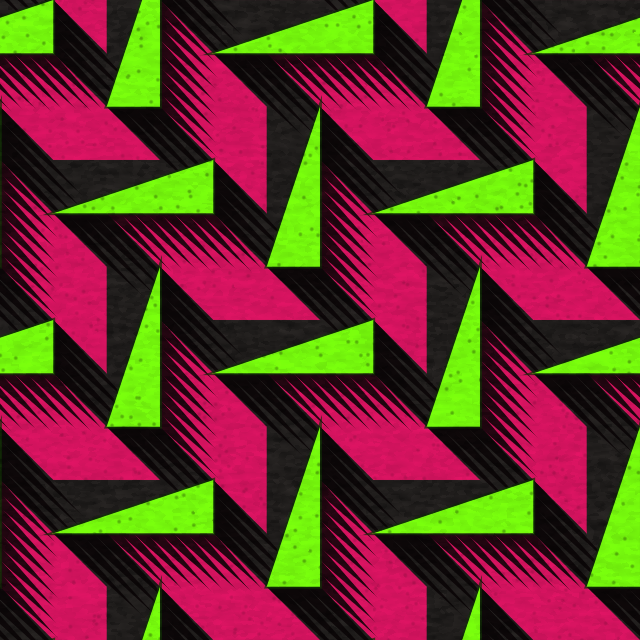
Reproduce this pattern procedurally as a Shadertoy shader.

```glsl
const vec3 CHARCOAL = vec3(0.125, 0.115, 0.11);
const vec3 SHADOW = vec3(0.035, 0.015, 0.02);
const vec3 PINK = vec3(0.83, 0.075, 0.37);
const vec3 LIME = vec3(0.46, 0.97, 0.05);
const vec3 LIME_RIM = vec3(0.06, 0.18, 0.02);

const float UNITS = 12.0;   // grid units down the canvas
const float PERIOD = 6.0;   // units between repeats
const float HATCHES = 4.0;  // shadow spikes per unit

vec2 hash22(vec2 p) {
    vec3 a = fract(p.xyx * vec3(0.1031, 0.1030, 0.0973));
    a += dot(a, a.yzx + 33.33);
    return fract((a.xx + a.yz) * a.zy);
}

// Distance to the nearest jittered point, and that point's random value
vec2 cellular(vec2 p) {
    vec2 cell = floor(p);
    vec2 nearest = vec2(8.0, 0.0);
    for (int y = -1; y <= 1; y++) {
        for (int x = -1; x <= 1; x++) {
            vec2 id = cell + vec2(x, y);
            vec2 jitter = hash22(id);
            float d = length(id + jitter - p);
            if (d < nearest.x) nearest = vec2(d, hash22(id + 57.0).x);
        }
    }
    return nearest;
}

float coverage(float inside, float pixel) {
    return smoothstep(-0.6 * pixel, 0.6 * pixel, inside);
}

// Positive inside the wedge whose right angle is at the origin
float wedge(vec2 p) {
    return min((p.x + 3.0 + 3.0 * p.y) * inversesqrt(10.0), min(-p.x, -p.y));
}

// Positive inside the slanted band below the wedge
float slantedBand(vec2 p) {
    float across = p.x - p.y;
    return min(min(-across, across + 2.0) * 0.7071, min(p.y, 2.0 - p.y));
}

// Diagonal shadow that breaks up into tapering spikes
float hatchedShadow(vec2 p, float pixel) {
    float across = p.x - p.y;
    float depth = max(p.x, p.y);
    bool onBand = across > -2.0 && across < 0.0;
    float reach = onBand ? 1.0 : 1.5;
    float width = 1.12 * (1.0 - depth / reach);
    float spike = (width - abs(2.0 * fract(across * HATCHES) - 1.0)) * 0.35 / HATCHES;
    float strip = min(min(across + 3.0, 1.0 - across) * 0.7071, depth);
    return coverage(spike, pixel) * coverage(strip, pixel);
}

// Coverage of band, shadow, rim and wedge
vec4 motif(vec2 p, float pixel) {
    float w = wedge(p);
    return vec4(coverage(slantedBand(p), pixel), hatchedShadow(p, pixel),
                coverage(w + 0.035, pixel), coverage(w, pixel));
}

vec2 wrapAround(vec2 p, vec2 corner) {
    vec2 low = vec2(-3.5, -2.0);
    return mod(p - corner - low, PERIOD) + low;
}

// Mottled fibres, centred on zero
float fabricGrain(vec2 p) {
    float fine = cellular(p * vec2(8.0, 15.0)).y - 0.5;
    float soft = cellular(p * vec2(3.5, 6.0) + 19.0).x - 0.5;
    float weave = 0.0;
    float amplitude = 0.5;
    vec2 q = p * vec2(3.0, 17.0);
    for (int i = 0; i < 3; i++) {
        weave += amplitude * sin(q.x + 1.7 * sin(q.y * 0.37)) * sin(q.y + sin(q.x));
        q = q * 1.63 + 2.1;
        amplitude *= 0.6;
    }
    return 0.55 * fine + 0.45 * soft + 0.3 * weave;
}

float flecks(vec2 p, float pixel) {
    vec2 c = cellular(p * 5.0);
    float radius = 0.16 * step(0.72, c.y);
    return step(0.72, c.y) * coverage((radius - c.x) / 5.0, 2.0 * pixel);
}

void mainImage(out vec4 fragColor, in vec2 fragCoord) {
    float pixel = UNITS / iResolution.y;
    vec2 p = vec2(fragCoord.x, iResolution.y - fragCoord.y) * pixel;

    // Two staggered copies, each with a lying and a standing wedge
    vec4 layers = vec4(0.0);
    for (int i = 0; i < 2; i++) {
        vec2 stagger = vec2(0.5 * PERIOD * float(i));
        layers = max(layers, motif(wrapAround(p, vec2(4.0) + stagger), pixel));
        vec2 standing = (p - vec2(3.0, 8.0) - stagger).yx;
        layers = max(layers, motif(wrapAround(standing, vec2(0.0)), pixel));
    }

    vec3 color = mix(CHARCOAL, PINK, layers.x);
    color = mix(color, SHADOW, 0.88 * layers.y);
    color = mix(color, LIME_RIM, 0.7 * layers.z);
    color = mix(color, LIME, layers.w);

    // Worn surface, roughest on the dark ground
    float bright = max(layers.w, layers.x * (1.0 - layers.y));
    color *= 1.0 + mix(0.55, 0.13, bright) * fabricGrain(p);
    color *= 1.0 - mix(0.12, 0.28, layers.w) * flecks(p, pixel);
    fragColor = vec4(clamp(color, 0.0, 1.0), 1.0);
}
```
